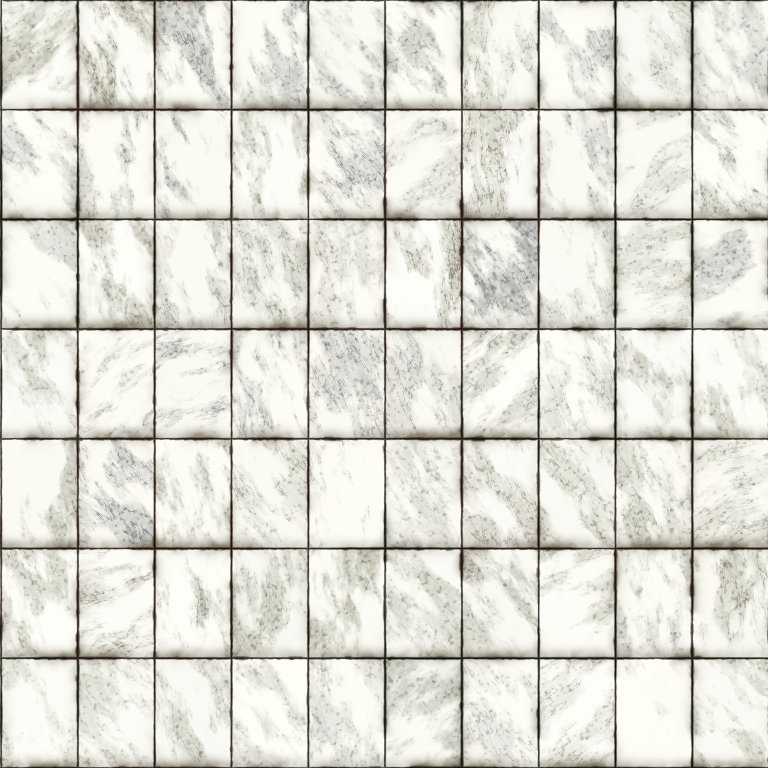
Give the GLSL for this texture, as a WebGL 1 fragment shader.

```glsl
precision highp float;
uniform vec2 u_resolution;

#define GRID vec2(10.0, 7.0)
#define GRID_SHIFT vec2(0.0014, 0.0)
#define JOINT_WIDTH 0.0026
#define JOINT_WOBBLE 0.0007
#define GRIME_REACH 0.0050
#define LIP_HEIGHT 0.0110
#define MARBLE_WHITE vec3(0.998, 0.998, 0.972)
#define VEIN_WARM vec3(0.67, 0.66, 0.59)
#define VEIN_COOL vec3(0.64, 0.65, 0.64)
#define GRIME vec3(0.46, 0.43, 0.36)
#define JOINT_RED vec3(0.14, 0.08, 0.05)
#define JOINT_GREEN vec3(0.07, 0.08, 0.04)

vec3 hash3(vec2 p) {
  vec3 q = fract(p.xyx * vec3(0.1031, 0.1030, 0.0973));
  q += dot(q, q.yxz + 33.33);
  return fract((q.xxy + q.yzz) * q.zyx);
}

// Smooth cellular noise that wraps after a whole number of cells
float cellNoise(vec2 p, vec2 period) {
  vec2 cell = floor(p);
  vec2 f = fract(p);
  float total = 0.0;
  float weight = 0.0;
  for (int j = -1; j <= 1; j++) {
    for (int i = -1; i <= 1; i++) {
      vec2 offset = vec2(float(i), float(j));
      vec3 h = hash3(mod(cell + offset, period));
      vec2 d = offset + h.xy - f;
      float k = exp(-5.0 * dot(d, d));
      total += k * h.z;
      weight += k;
    }
  }
  return total / weight;
}

float layeredNoise(vec2 p) {
  float sum = 0.0;
  float amplitude = 0.5;
  for (int i = 0; i < 4; i++) {
    sum += amplitude * cellNoise(p, vec2(1024.0));
    p = p * 2.03 + 17.3;
    amplitude *= 0.62;
  }
  return sum / 1.12;
}

// Marble of one tile; p is measured from its centre in canvas units
vec3 marble(vec2 p, vec2 id, float dirt) {
  vec3 rnd = hash3(id + 3.7);
  vec3 look = hash3(id + 41.2);

  // Veins mostly fall steeply to the right, some run shallow
  float angle = mix(2.0, 0.45, step(0.8, rnd.x)) + (rnd.y - 0.5) * 0.6;
  float c = cos(angle);
  float s = sin(angle);
  vec2 along = vec2(c * p.x + s * p.y, c * p.y - s * p.x);
  along += 0.002 * sin(along.yx * vec2(95.0, 60.0) + rnd.yz * 6.28);

  vec2 seed = 20.0 + rnd.zx * 60.0;
  float cloud = layeredNoise(along * vec2(15.0, 36.0) + seed);
  float wisp = layeredNoise(along * vec2(24.0, 85.0) + seed * 2.0);
  float speck = cellNoise(p * 280.0 + seed * 3.0, vec2(1024.0));

  // Broad clouds, then hairline veins and grain inside them
  float mask = smoothstep(0.40, 0.64, cloud);
  float patchy = smoothstep(0.43, 0.72, cloud) * mix(0.25, 0.6, look.x);
  float hairline = 1.0 - smoothstep(0.0, 0.045, abs(wisp - 0.53));
  float veins = hairline * mask * mix(0.12, 0.5, look.y);
  float grain = (0.7 + 0.6 * speck) * (0.6 + 0.8 * wisp);
  float dots = smoothstep(0.72, 0.95, speck) * mask * 0.35;
  float tone = 0.05 * rnd.z;
  float shade = tone + (patchy + veins) * grain * dirt + dots;

  vec3 white = MARBLE_WHITE + vec3(0.006, 0.0, -0.012) * (look.z - 0.5);
  vec3 vein = mix(VEIN_WARM, VEIN_COOL, smoothstep(0.3, 0.9, look.z));
  return mix(white, vein, min(shade, 1.2));
}

void main() {
  vec2 uv = gl_FragCoord.xy / u_resolution;
  float pixel = 1.0 / min(u_resolution.x, u_resolution.y);

  // Wrapping roughness for the joints and dirt over the whole floor
  float rough = cellNoise(uv * 90.0, vec2(90.0));
  float fine = cellNoise(uv * 230.0, vec2(230.0));
  float worn = cellNoise(uv * 24.0, vec2(24.0));
  float broad = cellNoise(uv * 5.0, vec2(5.0));

  // Tile layout with slightly uneven edges
  vec2 wobble = JOINT_WOBBLE * (vec2(rough, fine) - 0.5);
  vec2 grid = (uv - GRID_SHIFT + wobble) * GRID;
  vec2 id = mod(floor(grid), GRID);
  vec2 f = fract(grid);
  vec2 edge = (0.5 - abs(f - 0.5)) / GRID;
  float nearest = min(edge.x, edge.y);
  vec3 color = marble((f - 0.5) / GRID, id, mix(0.75, 1.2, broad));

  // Worn lower lip and grime beside the joints
  float lip = exp(-pow(f.y / GRID.y / LIP_HEIGHT, 2.0));
  lip *= mix(0.25, 0.7, hash3(id + 77.1).x) * (0.3 + 0.5 * rough + 0.6 * worn);
  float grime = exp(-nearest / GRIME_REACH) * smoothstep(0.3, 0.9, worn);
  grime *= 0.15 + 0.8 * rough;
  color = mix(color, GRIME, clamp(lip + grime, 0.0, 0.85));

  // Dark joints, knotted and chipped along their length
  float chip = smoothstep(0.70, 0.95, rough);
  float width = JOINT_WIDTH * (0.6 + 0.3 * fine + 0.5 * worn + 0.6 * chip);
  float joint = 1.0 - smoothstep(0.0, max(width, 1.25 * pixel), nearest);
  joint *= 0.85 + 0.15 * smoothstep(0.2, 0.6, worn);
  vec3 jointColor = mix(JOINT_GREEN, JOINT_RED, smoothstep(0.35, 0.7, broad));
  color = mix(color, jointColor, joint);

  gl_FragColor = vec4(clamp(color, 0.0, 1.0), 1.0);
}
```
